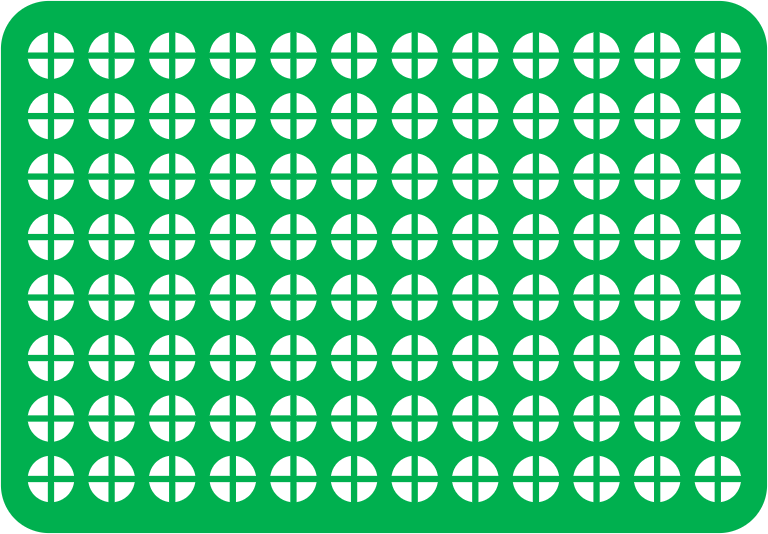
Reproduce this pattern procedurally as a Shadertoy shader.

```glsl
// Green rounded panel with a 12 by 8 grid of white discs, each split by a cross.

// Lengths are fractions of the canvas width.
#define GRID vec2(12.0, 8.0)
#define PITCH vec2(0.07893, 0.07875)
#define GRID_SHIFT vec2(0.0005, -0.0004)
#define DISC_RADIUS 0.0303
#define BAR_HALF_WIDTH 0.0041
#define PANEL_MARGIN 0.0012
#define CORNER_RADIUS 0.0625
#define GREEN vec3(0.0, 0.69, 0.31)
#define WHITE vec3(1.0)

float roundedBox(vec2 p, vec2 halfSize, float radius) {
    vec2 q = abs(p) - halfSize + radius;
    return length(max(q, 0.0)) + min(max(q.x, q.y), 0.0) - radius;
}

// Disc with a vertical and a horizontal bar cut away.
float quarteredDisc(vec2 p) {
    vec2 a = abs(p);
    return max(length(p) - DISC_RADIUS, BAR_HALF_WIDTH - min(a.x, a.y));
}

// One-pixel-wide soft edge, 1 inside the shape.
float coverage(float dist) {
    return clamp(0.5 - dist * iResolution.x, 0.0, 1.0);
}

void mainImage(out vec4 fragColor, in vec2 fragCoord) {
    vec2 p = (fragCoord - 0.5 * iResolution.xy) / iResolution.x;
    vec2 halfCanvas = 0.5 * iResolution.xy / iResolution.x;

    // Nearest disc, limited to the cells of the grid
    vec2 g = p - GRID_SHIFT;
    vec2 cell = clamp(floor(g / PITCH), -0.5 * GRID, 0.5 * GRID - 1.0);
    float disc = quarteredDisc(g - (cell + 0.5) * PITCH);

    // Panel on white, then the discs
    float panel = roundedBox(p, halfCanvas - PANEL_MARGIN, CORNER_RADIUS);
    vec3 color = mix(WHITE, GREEN, coverage(panel));
    color = mix(color, WHITE, coverage(disc));

    fragColor = vec4(color, 1.0);
}
```
